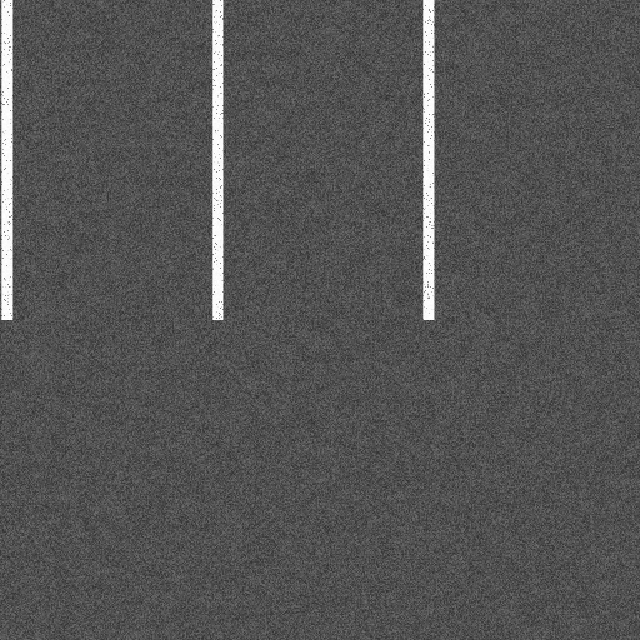
This texture is drawn by a WebGL 1 fragment shader. Its source:

```glsl
precision highp float;
// Parking lot seen from above: dark speckled asphalt with three white bay lines
// running from the top edge to mid height. The asphalt is fine hashed grain over
// gradient noise mottling; the lines are a clamped repeat of one box distance.

uniform vec2 u_resolution;

float hash(vec2 p) {
  vec3 q = fract(vec3(p.xyx) * 0.1031);
  q += dot(q, q.yzx + 33.33);
  return fract((q.x + q.y) * q.z);
}

vec2 gradient(vec2 cell) {
  float angle = 6.2832 * hash(cell);
  return vec2(cos(angle), sin(angle));
}

float gradientNoise(vec2 p) {
  vec2 i = floor(p), f = fract(p);
  vec2 w = f * f * f * (f * (f * 6.0 - 15.0) + 10.0);
  vec2 e = vec2(1.0, 0.0);
  float low = mix(dot(gradient(i), f), dot(gradient(i + e), f - e), w.x);
  float high = mix(dot(gradient(i + e.yx), f - e.yx), dot(gradient(i + 1.0), f - 1.0), w.x);
  return mix(low, high, w.y);
}

// Broad, slightly flattened patches, halving in strength per octave.
float mottling(vec2 p) {
  float sum = 0.0, weight = 1.0;
  for (int octave = 0; octave < 4; octave++) {
    sum += weight * gradientNoise(p);
    p = p * 2.03 + 17.3;
    weight *= 0.6;
  }
  return sum;
}

// Signed distance to the nearest of three painted lines.
float bayLines(vec2 uv) {
  float spacing = 0.3297;
  float index = clamp(floor((uv.x - 0.0108) / spacing + 0.5), 0.0, 2.0);
  float across = abs(uv.x - 0.0108 - index * spacing) - 0.0087;
  return max(across, 0.5 - uv.y);
}

void main() {
  vec2 uv = gl_FragCoord.xy / u_resolution;
  float pixel = 1.0 / min(u_resolution.x, u_resolution.y);

  // Asphalt: summed hashes give bell-shaped grain around a mid grey.
  vec2 grainCell = floor(uv * 512.0);
  float grain = hash(grainCell) + hash(grainCell + 613.0) - 1.0;
  float asphalt = 0.315 + 0.12 * grain;
  asphalt += 0.022 * mottling(uv * vec2(26.0, 42.0) + 5.0);
  asphalt += 0.025 * gradientNoise(uv * 230.0 + 91.0);

  // Paint: near white, pitted by sparse dark grit.
  float grit = smoothstep(0.91, 0.98, hash(grainCell + 1291.0));
  float paint = mix(0.985, 0.5, grit) + 0.02 * grain;

  float coverage = 1.0 - smoothstep(-0.5 * pixel, 0.5 * pixel, bayLines(uv));
  gl_FragColor = vec4(vec3(mix(asphalt, paint, coverage)), 1.0);
}
```
